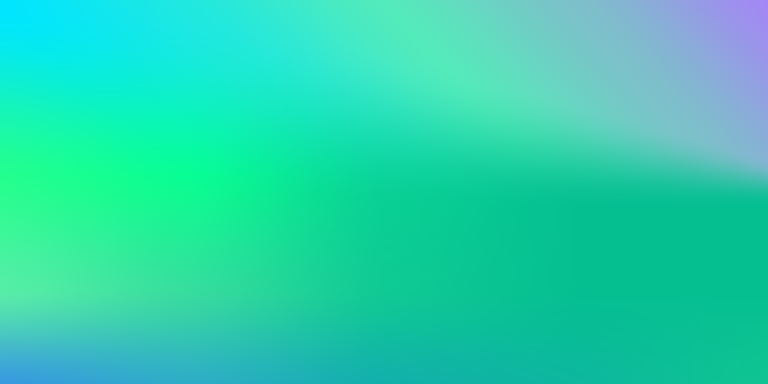
Reproduce this background procedurally as a WebGL 1 fragment shader.

```glsl
precision highp float;
// Soft mesh gradient: a cyan-to-violet sky melting into a green glow over a blue-teal floor.

uniform vec2 u_resolution;

// Sky colours, left to right
const vec3 SKY_CYAN = vec3(0.00, 0.90, 1.00);
const vec3 SKY_AQUA = vec3(0.13, 0.91, 0.87);
const vec3 SKY_MINT = vec3(0.33, 0.92, 0.73);
const vec3 SKY_SAGE = vec3(0.49, 0.75, 0.79);
const vec3 SKY_VIOLET = vec3(0.64, 0.53, 0.96);

// Glow band below the sky
const vec3 GLOW_LIME = vec3(0.14, 1.00, 0.55);
const vec3 GLOW_NEON = vec3(0.03, 1.00, 0.56);
const vec3 GLOW_GREEN = vec3(0.03, 0.82, 0.58);
const vec3 EMERALD = vec3(0.02, 0.75, 0.57);

// Haze between the glow and the floor
const vec3 HAZE_LIGHT = vec3(0.35, 0.93, 0.66);
const vec3 HAZE_SOFT = vec3(0.22, 0.86, 0.62);
const vec3 HAZE_DEEP = vec3(0.06, 0.79, 0.58);

// Floor along the bottom edge
const vec3 FLOOR_BLUE = vec3(0.22, 0.60, 0.88);
const vec3 FLOOR_STEEL = vec3(0.18, 0.68, 0.78);
const vec3 FLOOR_TEAL = vec3(0.07, 0.69, 0.67);
const vec3 FLOOR_SEA = vec3(0.05, 0.72, 0.62);
const vec3 FLOOR_JADE = vec3(0.06, 0.77, 0.57);

const float SKY_SHEAR = 0.45;              // diagonal lean of the sky colours
const vec2 HORIZON = vec2(0.25, 0.475);    // depth at the left and right edges
const vec2 SOFTNESS = vec2(0.25, 0.06);    // half width at the left and right edges
const float HORIZON_BEND = 1.3;
const vec2 HAZE_RANGE = vec2(0.45, 0.78);  // depths where haze replaces the glow
const vec2 FLOOR_RANGE = vec2(0.76, 1.0);  // depths where the floor replaces haze
const float EASING = 0.35;

// Blend weight between two neighbouring stops, gently eased
float stopWeight(float t) {
  t = clamp(t, 0.0, 1.0);
  return mix(t, smoothstep(0.0, 1.0, t), EASING);
}

// Five evenly spaced colour stops over 0..1
vec3 ramp(vec3 a, vec3 b, vec3 c, vec3 d, vec3 e, float t) {
  float s = 4.0 * t;
  vec3 color = mix(a, b, stopWeight(s));
  color = mix(color, c, stopWeight(s - 1.0));
  color = mix(color, d, stopWeight(s - 2.0));
  return mix(color, e, stopWeight(s - 3.0));
}

void main() {
  vec2 uv = gl_FragCoord.xy / u_resolution;
  float x = uv.x;
  float depth = 1.0 - uv.y;

  // Horizontal colour ramps
  vec3 sky = ramp(SKY_CYAN, SKY_AQUA, SKY_MINT, SKY_SAGE, SKY_VIOLET,
                  x - SKY_SHEAR * depth);
  vec3 glow = ramp(GLOW_LIME, GLOW_NEON, GLOW_GREEN, EMERALD, EMERALD, x);
  vec3 haze = ramp(HAZE_LIGHT, HAZE_SOFT, HAZE_DEEP, EMERALD, EMERALD, x);
  vec3 ground = ramp(FLOOR_BLUE, FLOOR_STEEL, FLOOR_TEAL, FLOOR_SEA, FLOOR_JADE, x);

  // Lower layers, stacked by depth
  float hazeAmount = stopWeight((depth - HAZE_RANGE.x) / (HAZE_RANGE.y - HAZE_RANGE.x));
  float floorAmount = stopWeight((depth - FLOOR_RANGE.x) / (FLOOR_RANGE.y - FLOOR_RANGE.x));
  vec3 lower = mix(mix(glow, haze, hazeAmount), ground, floorAmount);

  // Slanted horizon that sharpens toward the right
  float horizon = mix(HORIZON.x, HORIZON.y, pow(x, HORIZON_BEND));
  float softness = mix(SOFTNESS.x, SOFTNESS.y, x * x);
  float below = smoothstep(horizon - softness, horizon + softness, depth);

  gl_FragColor = vec4(mix(sky, lower, below), 1.0);
}
```
